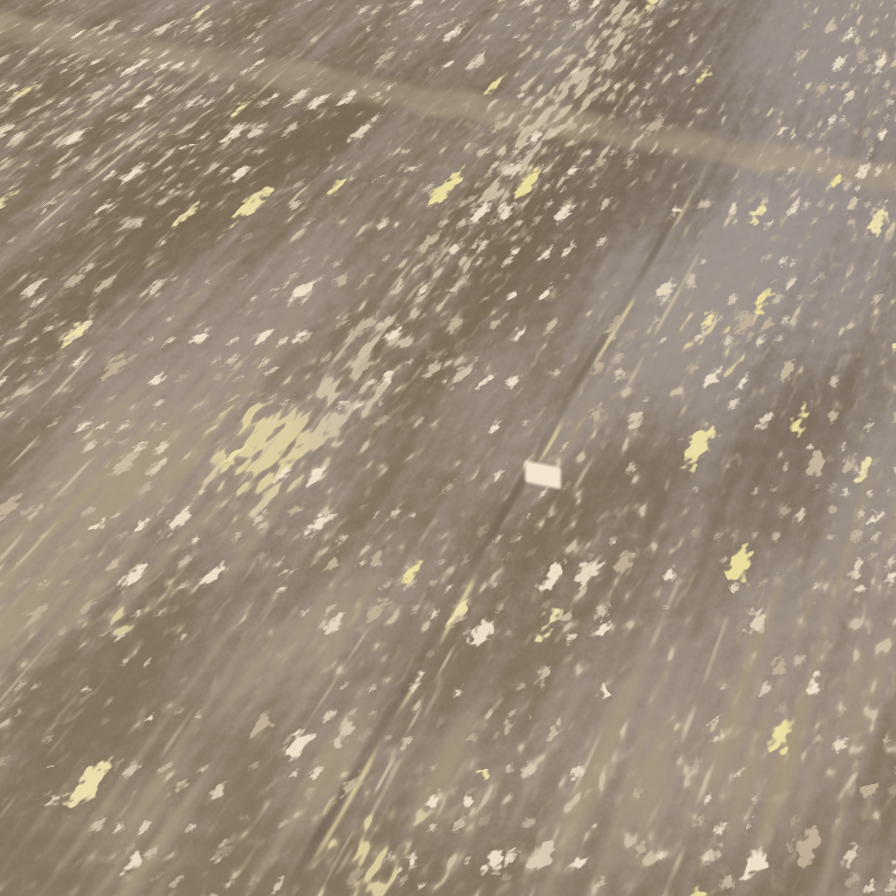
Write a WebGL 2 fragment shader that draws this texture.

```glsl
#version 300 es
precision highp float;
// Worn, paint-flecked floor in perspective, with scratches running to a vanishing point.
uniform vec2 u_resolution;
out vec4 fragColor;

const vec3 BROWN  = vec3(0.52, 0.46, 0.38);
const vec3 GREY   = vec3(0.61, 0.56, 0.51);
const vec3 FILM   = vec3(0.64, 0.58, 0.48);
const vec3 DULL   = vec3(0.76, 0.70, 0.60);
const vec3 CREAM  = vec3(0.95, 0.90, 0.81);
const vec3 YELLOW = vec3(0.94, 0.89, 0.62);
const vec3 HAZE   = vec3(0.01, 0.02, 0.05);

const vec2  VANISHING = vec2(1.43, 1.95);
const float EDGE = 0.0030;          // softness of paint edges
const float WORN_LANE = 0.757;      // lateral position of the heavily worn lane
const float LONG_SCRATCH = 0.564;   // lateral position of the longest scratch
const int   SCRATCHES = 36;

// Integer hash to two values in 0..1
vec2 hash2(vec2 p) {
  uvec2 v = uvec2(ivec2(floor(p))) * 1664525u + 1013904223u;
  v.x += v.y * 1664525u;
  v.y += v.x * 1664525u;
  v ^= v >> 16u;
  v.x += v.y * 1664525u;
  v.y += v.x * 1664525u;
  v ^= v >> 16u;
  return vec2(v & 65535u) / 65535.0;
}

float corner(vec2 cell, vec2 offset) {
  float angle = 6.28318 * hash2(cell).x;
  return dot(vec2(cos(angle), sin(angle)), offset);
}

// Gradient noise, roughly -0.7..0.7
float gnoise(vec2 p) {
  vec2 i = floor(p), f = p - i;
  vec2 w = f * f * f * (f * (f * 6.0 - 15.0) + 10.0);
  vec2 x = vec2(1, 0), y = vec2(0, 1);
  return mix(mix(corner(i, f), corner(i + x, f - x), w.x),
             mix(corner(i + y, f - y), corner(i + 1.0, f - 1.0), w.x), w.y);
}

// Scattered ragged flakes: x = coverage, y = tone
vec2 flakes(vec2 q, float depth, float cells, float stretch, float density, float size, float seed) {
  vec2 g = q * vec2(cells, cells / stretch) + seed;
  vec2 id = floor(g);
  vec2 place = hash2(id), kind = hash2(id + 311.0);
  vec2 local = g - id - 0.5 - (place - 0.5) * 0.4;
  float radius = size * mix(0.35, 1.0, kind.x * kind.x);
  vec2 round_g = g * vec2(1.0, stretch);
  float ragged = size * (0.9 * gnoise(round_g * 0.9 / size) + 0.6 * gnoise(round_g * 1.9 / size));
  float soft = EDGE * cells / depth;
  float cover = smoothstep(soft, -soft, length(local) - radius + ragged);
  return vec2(cover * step(kind.y, density), place.y);
}

// Thin broken scratches along the floor direction
float scratches(vec2 q, float depth) {
  float total = 0.0;
  for (int i = 0; i < SCRATCHES; i++) {
    vec2 h = hash2(vec2(i, 17)), k = hash2(vec2(i, 53));
    float across = abs(q.x - mix(0.3, 1.25, h.x) + 0.003 * gnoise(vec2(q.y * 9.0, float(i))));
    float along = abs(q.y - mix(-0.05, 0.65, h.y)) - mix(0.02, 0.14, k.x);
    float width = mix(0.0004, 0.0016, k.y);
    float line = smoothstep(width + EDGE / depth, 0.0, across);
    float broken = smoothstep(-0.1, 0.3, gnoise(vec2(q.x * 60.0, q.y * 36.0 + float(i))));
    total = max(total, line * broken * smoothstep(0.03, -0.02, along) * mix(0.4, 1.0, k.x));
  }
  return total;
}

float spot(vec2 uv, vec2 center, float size) {
  vec2 d = (uv - center) / size;
  return exp(-dot(d, d));
}

void main() {
  vec2 uv = gl_FragCoord.xy / u_resolution;
  float depth = VANISHING.y - uv.y;
  vec2 q = vec2((VANISHING.x - uv.x) / depth, log(depth));   // floor coordinates

  // Grimy ground: broad mottling, streaks and grain
  float broad = gnoise(q * vec2(5.0, 4.0) + 7.0);
  float mottle = broad + 0.6 * gnoise(q * vec2(17.0, 11.0));
  float streak = gnoise(q * vec2(70.0, 6.0)) + 0.4 * gnoise(q * vec2(150.0, 14.0));
  float grain = gnoise(q * 95.0) + 0.5 * gnoise(uv * 200.0);
  float greyness = 0.55 + 0.65 * mottle + 0.25 * streak + 0.12 * grain + 0.3 * (uv.x - 0.5);
  vec3 color = mix(BROWN, GREY, smoothstep(0.2, 0.8, greyness));
  float film = 0.6 * mottle + 0.4 * streak + 0.6 * (0.35 - uv.y);
  color = mix(color, FILM, 0.9 * smoothstep(0.06, 0.4, film));
  color += HAZE * smoothstep(0.45, 0.0, length((uv - vec2(0.9, 0.8)) * vec2(1.0, 0.7)));
  color += 0.05 * broad + 0.04 * (0.45 - uv.y) + 0.014 * grain;

  // Faded stripe crossing the floor
  float stripe = abs(uv.y - 0.97 + 0.17 * uv.x + 0.008 * gnoise(uv * 22.0));
  float faded = 0.5 + 0.6 * gnoise(uv * vec2(9.0, 30.0));
  color = mix(color, mix(FILM, DULL, 0.5), faded * smoothstep(0.022, 0.008, stripe));

  // Scuffed places and the worn lane: a soft pale bloom under broken rubbing
  float lane = exp(-pow((q.x - WORN_LANE) / 0.035, 2.0)) * smoothstep(0.5, 0.3, q.y);
  float scuff = spot(uv, vec2(0.29, 0.50), 0.055) + 0.8 * spot(uv, vec2(0.15, 0.33), 0.05)
              + 0.8 * spot(uv, vec2(0.41, 0.05), 0.07) + 0.5 * spot(uv, vec2(0.80, 0.61), 0.05);
  float rubbed = 0.6 * gnoise(q * vec2(100.0, 35.0)) + 0.7 * gnoise(q * vec2(90.0, 75.0) + 31.0)
               + 0.45 * gnoise(q * vec2(210.0, 120.0)) + 0.4 * gnoise(q * 6.0);
  float wear = rubbed + 0.28 * lane + 0.45 * scuff;
  color = mix(color, DULL, 0.5 * smoothstep(0.1, 0.6, wear));
  vec3 paint = mix(mix(DULL, CREAM, 0.35), YELLOW, min(scuff, 0.6));
  color = mix(color, paint, 0.85 * smoothstep(0.42, 0.62, wear));

  // Scratches, with one long gouge and its dark companion
  color = mix(color, mix(DULL, CREAM, 0.25), scratches(q, depth));
  float gouge = q.x - LONG_SCRATCH + 0.004 * gnoise(vec2(q.y * 7.0, 3.0));
  float reach = smoothstep(0.10, 0.22, q.y) * smoothstep(0.67, 0.63, q.y);
  float shadow = smoothstep(-0.3, 0.2, gnoise(vec2(q.y * 9.0, 8.0)));
  color = mix(color, BROWN * 0.85, 0.7 * reach * shadow * smoothstep(0.006, 0.001, abs(gouge - 0.006)));
  float gouged = smoothstep(-0.15, 0.25, gnoise(q * vec2(90.0, 26.0)));
  color = mix(color, mix(DULL, YELLOW, 0.4), reach * gouged * smoothstep(0.0035, 0.0, abs(gouge)));

  // Paint flecks from fine and dull to large and yellow
  float cluster = 0.7 * gnoise(q * 6.0 + 40.0) + 0.2 * lane;
  vec2 fine = flakes(q, depth, 70.0, 1.2, 0.28 + cluster, 0.25, 900.0);
  color = mix(color, mix(DULL, CREAM, fine.y), mix(0.4, 0.9, fine.y) * fine.x);
  vec2 medium = flakes(q, depth, 38.0, 1.4, 0.38 + cluster, 0.24, 500.0);
  color = mix(color, mix(DULL, CREAM, smoothstep(0.1, 0.8, medium.y)), 0.95 * medium.x);
  vec2 yellow = flakes(q, depth, 17.0, 1.8, 0.32 + 0.6 * cluster, 0.14, 700.0);
  color = mix(color, mix(YELLOW, CREAM, 0.4 * yellow.y), 0.95 * yellow.x);

  // Small pale tag lying on the floor
  vec2 tag = abs(uv - vec2(0.606, 0.47) + vec2(0.0, 0.2 * (uv.x - 0.606))) - vec2(0.016, 0.008);
  color = mix(color, CREAM, smoothstep(0.007, 0.001, length(max(tag, 0.0))));

  fragColor = vec4(clamp(color, 0.0, 1.0), 1.0);
}
```
